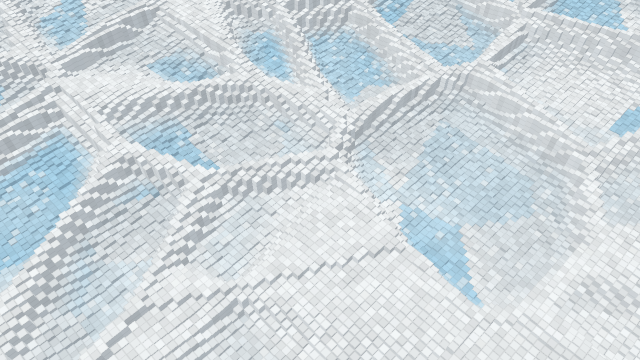
A WebGL 2 fragment shader for this background:

```glsl
#version 300 es
precision highp float;
uniform vec2 u_resolution;
out vec4 outColor;

const float CEILING = 12.5;

vec2 hash2(vec2 p) {
  vec3 q = fract(p.xyx * vec3(0.1031, 0.1030, 0.0973));
  q += dot(q, q.yzx + 33.33);
  return fract((q.xx + q.yz) * q.zy);
}

float noise(vec2 p) {
  vec2 i = floor(p), f = fract(p);
  f = f * f * (3.0 - 2.0 * f);
  return mix(mix(hash2(i).x, hash2(i + vec2(1, 0)).x, f.x),
             mix(hash2(i + vec2(0, 1)).x, hash2(i + 1.0).x, f.x), f.y);
}

// x: gap between the two nearest sites, y: random id of the nearest one
vec2 voronoi(vec2 p) {
  vec2 base = floor(p);
  float nearest = 9.0, second = 9.0, id = 0.0;
  for (int y = -1; y <= 1; y++)
    for (int x = -1; x <= 1; x++) {
      vec2 site = base + vec2(x, y);
      vec2 jitter = hash2(site + 57.0);
      float d = length(site + jitter - p);
      if (d < nearest) {
        second = nearest;
        nearest = d;
        id = fract(jitter.x * 7.0 + jitter.y * 13.0);
      } else second = min(second, d);
    }
  return vec2(second - nearest, id);
}

// Column height: basin floor, sloping bank, raised rim and block jitter
float columnHeight(vec2 cell) {
  vec2 v = voronoi(cell / 26.0);
  float bank = 1.0 - smoothstep(0.0, 0.5, v.x);
  float rim = 1.0 - smoothstep(0.08, 0.13, v.x);
  float rough = mix(0.9, 0.35, rim);
  float brick = hash2(vec2(floor(cell.x / 3.0 + hash2(cell.yy).x), cell.y)).y;
  return 2.5 * v.y + 3.2 * bank * bank + 2.6 * rim + 2.2 * noise(cell / 11.0)
       + rough * (0.6 * brick + 0.5 * hash2(cell).x);
}

vec3 surfaceColor(vec2 cell, float axis, vec3 hit, float height) {
  vec2 v = voronoi(cell / 26.0);
  vec2 patchCell = voronoi(cell / 15.0 + 31.0);
  float rim = 1.0 - smoothstep(0.08, 0.2, v.x);
  vec2 grain = hash2(cell + 91.0);

  // Blue basins broken into straight-edged patches
  float blue = smoothstep(0.35, 0.6, patchCell.y) * smoothstep(0.12, 0.3, v.x);
  blue *= 0.65 + 0.35 * noise(cell / 7.0 + 5.0);
  vec3 white = mix(vec3(0.85, 0.88, 0.895), vec3(0.925, 0.94, 0.945), 
                   max(rim, smoothstep(0.4, 0.7, noise(cell / 17.0 + 40.0))));
  vec3 color = mix(white, vec3(0.64, 0.81, 0.90), blue);
  color *= 0.94 + 0.09 * grain.x;
  color = mix(color, vec3(0.95, 0.96, 0.96), 0.5 * step(0.93, grain.y));

  // Side faces: two fixed tones with faint layer seams
  if (axis > 0.5) {
    vec3 shade = axis < 1.5 ? vec3(0.87, 0.88, 0.89) : vec3(0.74, 0.76, 0.78);
    shade = mix(shade, sqrt(shade), 0.3 * blue);
    float seam = smoothstep(0.38, 0.5, abs(fract(height - hit.z) - 0.5));
    color *= shade * (1.0 - 0.06 * seam);
  } else {
    vec2 q = abs(fract(hit.xy) - 0.5);
    color *= 1.0 - 0.07 * smoothstep(0.36, 0.5, max(q.x, q.y));
  }
  return color;
}

// Walk the grid of square columns along a ray entering from above
vec3 trace(vec2 p) {
  float pitch = 0.91;
  vec3 ray = vec3(p.x, 1.5 * cos(pitch) + p.y * sin(pitch),
                  p.y * cos(pitch) - 1.5 * sin(pitch));
  vec3 dir = vec3((ray.x + ray.y) * 0.7071 + 1e-5, (ray.y - ray.x) * 0.7071 + 1e-5, ray.z);
  vec3 start = vec3(13.0, 47.0, 70.0);
  start += dir * (CEILING - start.z) / dir.z;

  vec2 cell = floor(start.xy), dirSign = sign(dir.xy);
  vec2 next = (cell + step(0.0, dir.xy) - start.xy) / dir.xy;
  vec2 delta = abs(1.0 / dir.xy);
  float t = 0.0, axis = 0.0, height = 0.0;
  for (int i = 0; i < 48; i++) {
    height = columnHeight(cell);
    if (CEILING + dir.z * t <= height) break;
    float leave = min(next.x, next.y);
    if (CEILING + dir.z * leave <= height) {
      t = (height - CEILING) / dir.z;
      axis = 0.0;
      break;
    }
    t = leave;
    vec2 move = next.x < next.y ? vec2(1, 0) : vec2(0, 1);
    axis = move.x + 2.0 * move.y;
    cell += move * dirSign;
    next += move * delta;
  }
  return surfaceColor(cell, axis, start + dir * t, height);
}

void main() {
  vec3 sum = vec3(0.0);
  for (int i = 0; i < 4; i++) {
    vec2 offset = vec2(i % 2, i / 2) * 0.5 - 0.25;
    sum += trace((gl_FragCoord.xy + offset - 0.5 * u_resolution) / u_resolution.y);
  }
  outColor = vec4(sum * 0.25, 1.0);
}
```
